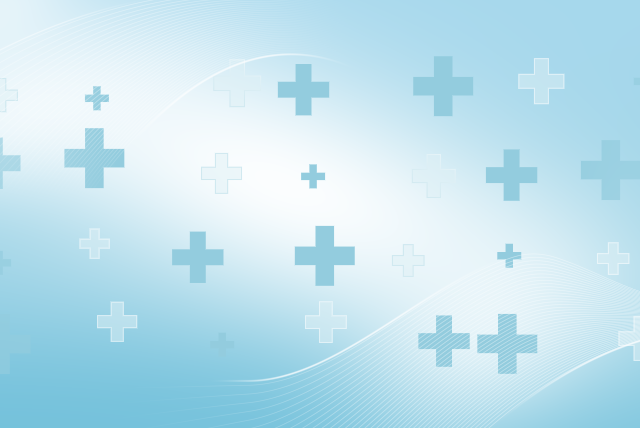
Reproduce this background procedurally as a WebGL 2 fragment shader.

```glsl
#version 300 es
precision highp float;
// Soft blue medical backdrop: white glows, scattered plus signs and fine flowing line meshes.

uniform vec2 u_resolution;
out vec4 fragColor;

const vec3 WHITE = vec3(0.985, 0.993, 0.997);
const vec3 DEEP = vec3(0.46, 0.76, 0.86);
const vec3 MIDDLE = vec3(0.61, 0.825, 0.90);
const vec3 SKY = vec3(0.65, 0.845, 0.925);
const vec3 SOLID = vec3(0.575, 0.80, 0.87);
const vec3 PALE = vec3(0.87, 0.94, 0.96);
const int COLUMNS = 7;
const int ROWS = 4;

// Two random values in 0..1 from a grid cell
vec2 hash22(vec2 cell) {
    vec3 h = fract(cell.xyx * vec3(0.1031, 0.1030, 0.0973));
    h += dot(h, h.yzx + 33.33);
    return fract((h.xx + h.yz) * h.zy);
}

// Elliptical falloff, tilted by an angle
float glow(vec2 p, vec2 center, vec2 radii, float angle) {
    float c = cos(angle), s = sin(angle);
    vec2 q = mat2(c, -s, s, c) * (p - center) / radii;
    return exp(-dot(q, q));
}

float crossDistance(vec2 p, float radius) {
    vec2 q = abs(p);
    float arm = radius * 0.31;
    return min(max(q.x - radius, q.y - arm), max(q.y - radius, q.x - arm));
}

float fillMask(float dist, float pixel) {
    return clamp(0.5 - dist / pixel, 0.0, 1.0);
}

// Antialiased stroke that fades instead of breaking up when thinner than a pixel
float strokeMask(float dist, float width, float pixel) {
    float soft = max(width, pixel);
    return width / soft * (1.0 - smoothstep(0.0, soft, abs(dist)));
}

// Converts a field and its screen gradient to a distance in canvas units
float fieldDistance(float value, vec2 gradient, float pixel) {
    return value * pixel / max(length(gradient), 1e-5);
}

// Upper and lower borders of the two line sheets
float lowerSheetTop(float x) {
    return 0.11 + 0.31 * smoothstep(0.58, 1.3, x) - 0.12 * smoothstep(1.2, 1.6, x);
}
float lowerSheetBase(float x) {
    float d = 1.5 - x;
    return 0.205 - 0.3 * d - 0.8 * d * d;
}
float upperSheetTop(float x) {
    return 0.883 + 0.5 * x - 0.45 * x * x;
}
float upperSheetBase(float x) {
    float d = x - 0.68;
    return 0.873 - 1.5 * d * d;
}

// Fine lines blended between two border curves
float meshMask(float y, float base, float top, float count, float pixel) {
    float across = (y - base) / (top - base);
    float phase = across * count;
    vec2 gradient = vec2(dFdx(phase), dFdy(phase));
    float line = strokeMask(fieldDistance(fract(phase) - 0.5, gradient, pixel), 0.0017, pixel);
    return line * step(0.0, across) * step(across, 1.0);
}

float curveMask(float offset, float width, float pixel) {
    return strokeMask(fieldDistance(offset, vec2(dFdx(offset), dFdy(offset)), pixel), width, pixel);
}

vec3 background(vec2 p) {
    vec3 color = mix(DEEP, MIDDLE, smoothstep(0.0, 0.42, p.y));
    color = mix(color, SKY, smoothstep(0.4, 1.0, p.y));
    color = mix(color, WHITE, glow(p, vec2(0.66, 0.57), vec2(0.8, 0.29), -0.35));
    color = mix(color, WHITE, 0.75 * glow(p, vec2(0.05, 0.74), vec2(0.36, 0.17), 0.2));
    color = mix(color, WHITE, 0.6 * glow(p, vec2(0.0, 1.0), vec2(0.2, 0.14), 0.5));
    return mix(color, WHITE, 0.65 * glow(p, vec2(1.13, 0.22), vec2(0.28, 0.22), 0.6));
}

// Solid and translucent plus signs on a jittered grid
vec3 addCrosses(vec3 color, vec2 p, float pixel) {
    vec3 ground = color;
    vec3 rim = mix(WHITE, vec3(0.73, 0.87, 0.91), smoothstep(0.78, 0.95, ground.r));
    for (int i = 0; i < COLUMNS * ROWS; i++) {
        vec2 cell = vec2(i % COLUMNS, i / COLUMNS);
        vec2 random = hash22(cell + 7.0);
        vec2 center = vec2(0.03, 0.22) + cell * vec2(0.24, 0.19);
        center += (random - 0.5) * vec2(0.1, 0.064);
        float kind = mod(cell.x + 2.0 * cell.y, 5.0);
        bool isPale = kind == 1.0 || kind == 3.0;
        float radius = kind == 0.0 ? 0.07 : kind == 2.0 ? 0.028 : kind == 4.0 ? 0.06
            : mix(0.034, 0.056, random.x);
        float dist = crossDistance(p - center, radius);
        float inside = fillMask(dist, pixel);
        if (isPale) {
            color = mix(color, PALE, 0.5 * inside);
            color = mix(color, rim, 0.6 * strokeMask(dist, 0.0025, pixel));
        } else {
            float edgeFade = smoothstep(0.0, 0.3, p.x) * smoothstep(1.5, 1.25, p.x);
            color = mix(color, SOLID, inside * mix(0.65, 1.0, edgeFade));
        }
    }
    return color;
}

void main() {
    float pixel = 1.0 / u_resolution.y;
    vec2 p = gl_FragCoord.xy * pixel;
    vec3 color = addCrosses(background(p), p, pixel);

    // Line meshes
    float lowTop = lowerSheetTop(p.x), lowBase = lowerSheetBase(p.x);
    float highTop = upperSheetTop(p.x), highBase = upperSheetBase(p.x);
    float lowFade = smoothstep(0.25, 1.0, p.x);
    float highFade = smoothstep(0.85, 0.3, p.x) * smoothstep(0.52, 0.75, p.y);
    color = mix(color, WHITE, 0.45 * lowFade * meshMask(p.y, lowBase, lowTop, 42.0, pixel));
    color = mix(color, WHITE, 0.4 * highFade * meshMask(p.y, highBase, highTop, 36.0, pixel));

    // Bright sheet borders
    float lowEdge = smoothstep(0.48, 0.68, p.x) * smoothstep(1.2, 0.9, p.x);
    float highEdge = smoothstep(0.3, 0.42, p.x) * smoothstep(0.84, 0.6, p.x);
    color = mix(color, WHITE, 0.8 * lowEdge * curveMask(p.y - lowTop, 0.004, pixel));
    color = mix(color, WHITE, 0.8 * smoothstep(1.15, 1.4, p.x) * curveMask(p.y - lowBase, 0.004, pixel));
    color = mix(color, WHITE, 0.8 * highEdge * curveMask(p.y - highBase, 0.004, pixel));
    color = mix(color, WHITE, 0.5 * smoothstep(0.35, 0.1, p.x) * curveMask(p.y - highTop, 0.003, pixel));
    fragColor = vec4(color, 1.0);
}
```
